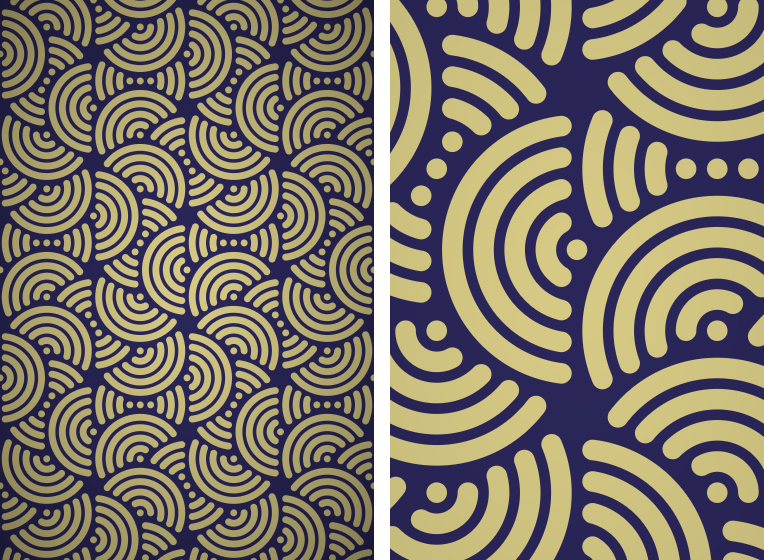
Left: the whole. Right: its middle third, enlarged.
Reproduce this pattern procedurally as a WebGL 2 fragment shader.

```glsl
#version 300 es
precision highp float;
// Interlocking gold fans of concentric round-ended arcs on a navy triangular lattice.

#define COLUMNS 8.0        // lattice columns across the canvas
#define RINGS 4            // arcs around each centre dot
#define PITCH 0.2222       // ring spacing, in columns
#define HALF_WIDTH 0.0733  // half stroke width, in columns
#define GOLD vec3(0.84, 0.79, 0.52)
#define NAVY vec3(0.165, 0.15, 0.35)
#define VIGNETTE 0.40
#define VIGNETTE_POWER 1.5

uniform vec2 u_resolution;
out vec4 fragColor;

const float PI = 3.14159265;
const float ROOT3 = 1.7320508;
const int EMPTY = -1;

// Kind of each lattice point in the repeat, two per half row:
// 0-5 half disc facing kind * 60 degrees, 6-8 pair of opposite wedges.
const int KINDS[12] = int[12](0, -1, 7, 6, -1, 3, 4, 2, 8, -1, 5, 1);

// Each repeat spans 4 columns by 6 half rows; the next one down shifts by 2 columns.
int kindAt(float column, float row) {
    float block = floor((row + 0.5) / 6.0);
    row -= 6.0 * block;
    column -= 2.0 * block;
    column -= 4.0 * floor((column + 0.5) / 4.0);
    return int(row + 0.5) * 2 + int(column + 0.5) / 2;
}

// Distance to an arc about +x, from -halfAngle to halfAngle, for q.y >= 0.
float arcDistance(vec2 q, float radius, float halfAngle) {
    vec2 tip = vec2(cos(halfAngle), sin(halfAngle));
    bool inside = q.y * tip.x <= q.x * tip.y;
    return inside ? abs(length(q) - radius) : distance(q, tip * radius);
}

// Distance to the centre line of a dot and its rings.
float fanDistance(vec2 q, int kind) {
    bool wedges = kind >= 6;
    float axis = float(kind % 6) * PI / 3.0;
    float c = cos(axis), s = sin(axis);
    q = vec2(c * q.x + s * q.y, abs(c * q.y - s * q.x));
    if (wedges) q.x = abs(q.x);

    float aperture = wedges ? PI / 6.0 : PI / 2.0;
    float d = length(q);
    for (int i = 1; i <= RINGS; i++) {
        // Caps stay half a pitch away from the sector's edge.
        float halfAngle = max(aperture - asin(0.5 / float(i)), 0.0001);
        d = min(d, arcDistance(q, float(i) * PITCH, halfAngle));
    }
    return d;
}

float patternDistance(vec2 p) {
    float d = 10.0;
    for (int i = 0; i < 2; i++) {
        float column = floor(p.x) + float(i);
        float parity = mod(column, 2.0);
        float firstRow = 2.0 * floor((p.y * ROOT3 - parity) * 0.5) + parity;
        for (int j = 0; j < 2; j++) {
            float row = firstRow + 2.0 * float(j);
            int kind = KINDS[kindAt(column, row)];
            if (kind == EMPTY) continue;
            vec2 offset = p - vec2(column, row / ROOT3);
            d = min(d, fanDistance(offset * vec2(1.0, -1.0), kind));
        }
    }
    return d - HALF_WIDTH;
}

void main() {
    // Lattice space: one unit per column, y down from the top edge.
    float pixel = COLUMNS / u_resolution.x;
    vec2 p = vec2(gl_FragCoord.x, u_resolution.y - gl_FragCoord.y) * pixel;
    p.y -= 2.0 / ROOT3;

    float ink = clamp(0.5 - patternDistance(p) / pixel, 0.0, 1.0);
    vec3 color = mix(NAVY, GOLD, ink);

    // Darken towards the corners.
    float edge = length(gl_FragCoord.xy / u_resolution - 0.5) * sqrt(2.0);
    color *= 1.0 - VIGNETTE * pow(edge, VIGNETTE_POWER);
    fragColor = vec4(color, 1.0);
}
```
